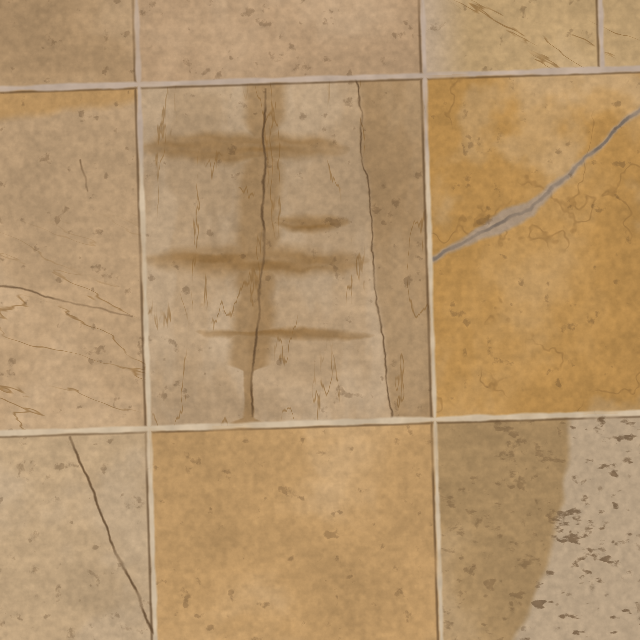
Reproduce this texture procedurally as a Shadertoy shader.

```glsl
const vec3 GROUT = vec3(0.80, 0.72, 0.61);
const vec3 GREY = vec3(0.74, 0.66, 0.59);
const vec3 CRACK = vec3(0.36, 0.27, 0.18);
const vec3 STAIN = vec3(0.54, 0.40, 0.23);
const vec3 OCHRE = vec3(0.69, 0.51, 0.27);
const vec3 PALE = vec3(0.77, 0.68, 0.57);

// Base tints, rows from bottom to top
const vec3 TINTS[9] = vec3[9](
  vec3(0.75, 0.64, 0.50), vec3(0.74, 0.59, 0.40), vec3(0.66, 0.54, 0.38),
  vec3(0.73, 0.61, 0.47), vec3(0.70, 0.59, 0.46), vec3(0.71, 0.54, 0.31),
  vec3(0.67, 0.55, 0.41), vec3(0.70, 0.58, 0.45), vec3(0.74, 0.62, 0.45));

float hash(vec2 p) {
  vec3 q = fract(p.xyx * 0.1031);
  q += dot(q, q.yzx + 33.33);
  return fract((q.x + q.y) * q.z);
}

float noise(vec2 p) {
  vec2 i = floor(p), f = fract(p);
  f = f * f * (3.0 - 2.0 * f);
  return mix(mix(hash(i), hash(i + vec2(1, 0)), f.x),
             mix(hash(i + vec2(0, 1)), hash(i + 1.0), f.x), f.y);
}

float fbm(vec2 p) {
  float sum = 0.0, amp = 0.5;
  for (int i = 0; i < 5; i++, amp *= 0.5) {
    sum += amp * noise(p);
    p = mat2(1.6, 1.2, -1.2, 1.6) * p + 7.3;
  }
  return sum;
}

void tint(inout vec3 color, vec3 paint, float amount) {
  color = mix(color, paint, amount);
}

float segment(vec2 p, vec2 a, vec2 b) {
  vec2 d = b - a;
  return length(p - a - d * clamp(dot(p - a, d) / dot(d, d), 0.0, 1.0));
}

float bent(vec2 p, vec2 a, vec2 b, vec2 c) {
  return min(segment(p, a, b), segment(p, b, c));
}

float stroke(float d, float halfWidth, float soft) {
  return 1.0 - smoothstep(halfWidth - soft, halfWidth + soft, d);
}

// Soft line whose strength varies along its way
float crack(vec2 p, float d, float halfWidth) {
  return stroke(d, halfWidth, 0.0017) * (0.4 + 0.4 * smoothstep(0.25, 0.6, noise(p * 32.0)));
}

// Horizontal stain, tapered and streaked
float lens(vec2 p, vec2 center, vec2 radius) {
  vec2 d = (p - center) / radius;
  float taper = sqrt(max(1.0 - d.x * d.x, 0.0));
  float streaks = 0.65 + 0.6 * noise(p * vec2(12, 150));
  return taper * streaks * stroke(abs(d.y) / max(taper, 0.05), 0.7, 0.5);
}

// Sparse thin contours running through the stone
float veins(vec2 p) {
  return stroke(abs(fbm(p) - 0.47), 0.008, 0.008) * smoothstep(0.35, 0.6, noise(p * 1.7));
}

void mainImage(out vec4 fragColor, in vec2 fragCoord) {
  vec2 uv = fragCoord / iResolution.xy;
  vec2 wobble = vec2(fbm(uv * 28.0), fbm(uv * 28.0 + 50.0)) - 0.48;
  vec2 p = uv + 0.014 * wobble;

  // Slightly skewed three by three tiling
  vec2 pitch = vec2(0.447, 0.538);
  vec2 skewed = uv - vec2(0.243 - 0.03 * uv.y, 0.323 + 0.032 * uv.x);
  vec2 cell = clamp(floor(skewed / pitch), -1.0, 1.0);
  vec2 edge = skewed - pitch * clamp(round(skewed / pitch), 0.0, 1.0);
  int id = int(cell.x + 3.0 * cell.y + 4.0);

  // Clouds and bedding, different on every tile
  vec2 local = uv + cell * 5.7;
  float cloud = fbm(local * 6.0 + 1.5 * fbm(local * 4.0));
  vec3 color = TINTS[id] * (0.89 + 0.23 * cloud);
  tint(color, PALE, 0.3 * smoothstep(0.5, 0.8, cloud));
  color *= 0.96 + 0.08 * fbm(local * vec2(9, 70));

  if (id == 4) { // stained middle tile
    float side = p.x - 0.644 + 0.1 * p.y;
    tint(color, PALE, 0.35 * smoothstep(0.45, 0.65, fbm(local * vec2(20, 7))));
    tint(color, STAIN, 0.36 * smoothstep(-0.006, 0.008, side));
    float spine = abs(p.x - 0.368 - 0.055 * p.y);
    float spread = 0.008 + 0.026 * smoothstep(0.42, 0.65, noise(vec2(3.0, uv.y * 13.0)));
    float stain = 0.65 * stroke(spine / spread, 0.9, 0.3);
    stain = max(stain, lens(p, vec2(0.38, 0.77), vec2(0.17, 0.028)));
    stain = max(stain, lens(p, vec2(0.4, 0.592), vec2(0.18, 0.03)));
    stain = max(stain, lens(p, vec2(0.48, 0.652), vec2(0.07, 0.015)));
    stain = max(stain, lens(p, vec2(0.445, 0.478), vec2(0.14, 0.011)));
    tint(color, STAIN, 0.75 * stain);
    tint(color, STAIN, 0.6 * veins(local * vec2(26, 5)));
    float split = bent(p, vec2(0.415, 0.86), vec2(0.41, 0.59), vec2(0.392, 0.35));
    tint(color, CRACK, crack(uv, min(split, abs(side) + 0.0005), 0.0016));
  } else if (id == 5) { // ochre tile with a grey fissure
    tint(color, PALE, 0.3 * smoothstep(0.5, 0.65, fbm(local * 9.0)));
    tint(color, STAIN, 0.4 * veins(local * 9.0));
    float split = bent(p, vec2(0.675, 0.597), vec2(0.827, 0.672), vec2(1.01, 0.84));
    float swell = 0.004 + 0.011 * exp(-pow((uv.x - 0.79) / 0.055, 2.0));
    tint(color, GREY * 0.88, 0.8 * stroke(split, swell, 0.004));
    tint(color, GREY * 0.6, crack(uv, split, 0.0024));
  } else if (id == 2) { // two-tone tile with pits
    float divide = 0.89 - 0.7 * pow(max(0.35 - p.y, 0.0), 2.0);
    float paleSide = smoothstep(-0.007, 0.007, p.x - divide);
    tint(color, PALE * 0.95, 0.85 * paleSide);
    float pits = smoothstep(0.62, 0.76, fbm(uv * vec2(50, 85)));
    tint(color, CRACK, pits * (0.3 + 0.3 * paleSide));
  } else if (id == 3) { // pale tile with sloping veins
    vec2 sloped = local + vec2(0.0, 0.3 * uv.x);
    tint(color, STAIN, 0.6 * stroke(uv.y, 0.6, 0.1) * veins(sloped * vec2(5, 20)));
    tint(color, OCHRE, 0.5 * smoothstep(0.0, 0.02, p.y - 0.805 - 0.13 * p.x));
    float nick = segment(p, vec2(0.125, 0.75), vec2(0.135, 0.7));
    float vein = bent(p, vec2(0.0, 0.555), vec2(0.11, 0.53), vec2(0.205, 0.505));
    tint(color, CRACK, 0.8 * crack(uv, min(nick, vein), 0.0014));
  } else if (id == 0) { // cracked corner tile
    tint(color, PALE, 0.4 * smoothstep(0.4, 0.6, fbm(local * 8.0)));
    float split = bent(p, vec2(0.113, 0.316), vec2(0.165, 0.18), vec2(0.242, 0.01));
    tint(color, CRACK, crack(uv, split, 0.0018));
  } else if (id == 8) { // swirled corner tile
    tint(color, STAIN, 0.65 * veins((local + vec2(0.0, 0.5 * uv.x)) * vec2(5, 26)));
    tint(color, GREY, 0.6 * stroke(edge.x, 0.04, 0.04));
  }

  // Sparse specks and fine grain
  tint(color, CRACK, 0.3 * smoothstep(0.68, 0.8, fbm(uv * 55.0)));
  color *= 0.91 + 0.18 * fbm(uv * 120.0);

  // Thin worn joints, each shaded along one rim
  if (id == 8 && uv.x > 0.85) edge.x = uv.x - 0.968 + 0.03 * uv.y;
  vec2 rim = abs(edge + 0.0055);
  float joint = min(abs(edge.x) + 0.001, abs(edge.y)) + 0.005 * wobble.x;
  float wear = smoothstep(0.25, 0.6, noise(uv * 17.0));
  vec3 filler = mix(GROUT, GREY, smoothstep(0.7, 0.8, uv.y)) * (0.9 + 0.2 * fbm(uv * 45.0));
  tint(color, CRACK, (0.3 + 0.35 * wear) * stroke(min(rim.x, rim.y), 0.002, 0.002));
  tint(color, filler, (0.75 + 0.25 * wear) * stroke(joint, 0.0045, 0.0017 + 0.5 / iResolution.y));
  fragColor = vec4(color, 1.0);
}
```
